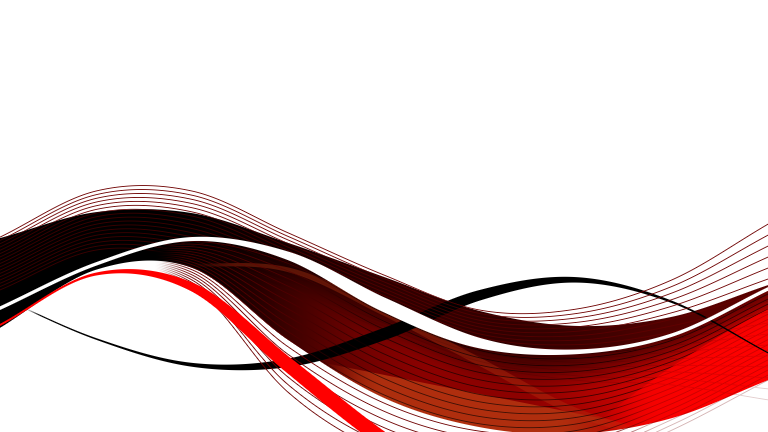
Write a Shadertoy shader that draws this background.

```glsl
// Flowing red and black ribbons with fans of fine lines on a white ground.
// Every edge is a smooth spline over nine evenly spaced heights; fans are
// blends of two splines, and ribbons are distances to one spline.

// Canvas is 16 x 9 units, origin at the lower left.
const float CANVAS_HEIGHT = 9.0;
const float KNOT_SPACING = 2.0;
const float LINE_HALF_WIDTH = 0.009;
const float UPPER_LINES = 16.0;
const float LOWER_LINES = 18.0;

const vec3 WHITE = vec3(1.0);
const vec3 BLACK = vec3(0.0);
const vec3 RED = vec3(1.0, 0.0, 0.0);
const vec3 WINE = vec3(0.43, 0.0, 0.0);
const vec3 AMBER = vec3(0.70, 0.20, 0.06);

// Spline heights at x = 0, 2, ... 16
const float BODY_TOP[9] = float[9](4.04, 4.58, 4.56, 3.94, 3.23, 2.52, 2.21, 2.40, 3.06);
const float BODY_BOTTOM[9] = float[9](2.17, 3.38, 3.42, 1.92, 0.71, 0.10, -0.04, 0.29, 1.08);
const float UPPER_FAN_START[9] = float[9](4.06, 5.02, 5.02, 4.15, 3.27, 2.54, 2.56, 3.17, 4.33);
const float UPPER_FAN_END[9] = float[9](2.96, 3.79, 3.63, 2.96, 2.13, 1.40, 1.08, 0.98, 0.67);
const float LOWER_FAN_END[9] = float[9](2.17, 3.38, 3.06, 0.83, -0.42, -0.90, -0.79, 0.04, 1.08);
const float WHITE_RIBBON[9] = float[9](2.58, 3.50, 4.02, 3.67, 2.65, 1.85, 1.67, 2.02, 2.98);
const float RED_RIBBON[9] = float[9](2.23, 3.29, 3.02, 1.40, -0.17, -1.4, -2.0, -2.0, -2.0);
const float BLACK_RIBBON[9] = float[9](2.81, 1.94, 1.40, 1.44, 2.04, 2.85, 3.17, 2.71, 1.65);
const float AMBER_RIBBON[9] = float[9](3.48, 3.48, 3.48, 3.38, 2.50, 1.46, 0.42, -0.17, -0.6);

// Catmull-Rom spline: x = height, y = slope
vec2 spline(float knots[9], float x) {
    float s = clamp(x / KNOT_SPACING, 0.0, 7.9999);
    int i = int(s);
    float t = s - float(i);
    float b = knots[i], c = knots[i + 1];
    float a = i > 0 ? knots[max(i - 1, 0)] : 2.0 * b - c;
    float d = i < 7 ? knots[min(i + 2, 8)] : 2.0 * c - b;
    float k1 = 0.5 * (c - a);
    float k2 = a - 2.5 * b + 2.0 * c - 0.5 * d;
    float k3 = 0.5 * (d - a) + 1.5 * (b - c);
    return vec2(b + t * (k1 + t * (k2 + t * k3)),
                (k1 + t * (2.0 * k2 + t * 3.0 * k3)) / KNOT_SPACING);
}

// Signed distance above a spline, corrected for its slope
float above(vec2 curve, float y) {
    return (y - curve.x) * inversesqrt(1.0 + curve.y * curve.y);
}

float coverage(float inside, float pixel) {
    return clamp(0.5 + inside / pixel, 0.0, 1.0);
}

float ribbon(vec2 curve, float y, float halfWidth, float pixel) {
    return coverage(halfWidth - abs(above(curve, y)), pixel);
}

// Nearest of the lines blended evenly from one spline to another
float fan(vec2 first, vec2 last, float y, float count, float pixel) {
    float gap = max(first.x - last.x, 0.001);
    float index = clamp(round((first.x - y) / gap * count), 0.0, count);
    return ribbon(mix(first, last, index / count), y, LINE_HALF_WIDTH, pixel);
}

float swell(float x, float center, float spread) {
    float d = (x - center) / spread;
    return exp(-d * d);
}

void mainImage(out vec4 fragColor, in vec2 fragCoord) {
    float pixel = CANVAS_HEIGHT / iResolution.y;
    float x = fragCoord.x / iResolution.x * 16.0;
    float y = fragCoord.y * pixel;

    vec2 top = spline(BODY_TOP, x);
    vec2 bottom = spline(BODY_BOTTOM, x);
    vec2 divide = spline(WHITE_RIBBON, x);
    float depth = divide.x - y;
    float body = coverage(-above(top, y), pixel) * coverage(above(bottom, y), pixel);

    // Body: black on the left, glowing red on the right, darker on top
    float glow = 0.55 * smoothstep(3.3, 9.3, x) + 0.42 * smoothstep(10.5, 15.3, x);
    glow *= mix(0.35, 1.0, smoothstep(-0.15, 0.9, depth));
    vec3 bodyColor = vec3(glow, 0.01 * glow, 0.0);

    // Amber underside and streak
    float underside = coverage(1.19 - 0.2 * (x - 8.0) - y, pixel);
    underside *= smoothstep(6.5, 8.0, x) * (1.0 - smoothstep(11.5, 13.5, x));
    bodyColor = mix(bodyColor, AMBER, 0.9 * underside);
    float streak = ribbon(spline(AMBER_RIBBON, x), y, 0.03 + 0.05 * smoothstep(4.0, 9.0, x), pixel);
    streak *= smoothstep(3.8, 5.0, x);
    bodyColor = mix(bodyColor, AMBER, 0.4 * streak);

    // Bright sail on the right
    float sx = x - 12.5;
    vec2 sail = vec2(0.25 + 0.8 * sx - 0.04 * sx * sx, 0.8 - 0.08 * sx);
    float sailFill = coverage(-above(sail, y), pixel) * smoothstep(12.3, 13.8, x);
    bodyColor = mix(bodyColor, RED, 0.75 * sailFill);

    vec3 color = mix(WHITE, bodyColor, body);

    // Black ribbon
    float blackWidth = 0.01 + 0.115 * swell(x, 8.4, 3.8);
    float blackMask = ribbon(spline(BLACK_RIBBON, x), y, blackWidth, pixel) * smoothstep(0.45, 0.9, x);
    color = mix(color, BLACK, blackMask);

    // Line fans: wine outside and on the dark side, black on the red side
    vec3 lineColor = mix(WINE, BLACK, body * smoothstep(5.0, 8.5, x) * smoothstep(-0.1, 0.1, depth));
    float upper = fan(spline(UPPER_FAN_START, x), spline(UPPER_FAN_END, x), y, UPPER_LINES, pixel);
    float lower = fan(divide, spline(LOWER_FAN_END, x), y, LOWER_LINES, pixel) * smoothstep(3.2, 4.0, x);
    upper *= mix(1.0, 0.55, body) * (1.0 - 0.8 * smoothstep(0.0, 0.2, depth));
    lower *= mix(1.0, 0.65, body) * (1.0 - 0.7 * sailFill);
    color = mix(color, lineColor, max(upper, lower));

    // White and red ribbons on top
    float whiteWidth = 0.035 + 0.11 * swell(x, 8.3, 2.6);
    color = mix(color, WHITE, ribbon(divide, y, whiteWidth, pixel));
    float redWidth = 0.02 + 0.135 * smoothstep(1.0, 7.0, x);
    color = mix(color, RED, ribbon(spline(RED_RIBBON, x), y, redWidth, pixel));

    fragColor = vec4(color, 1.0);
}
```
